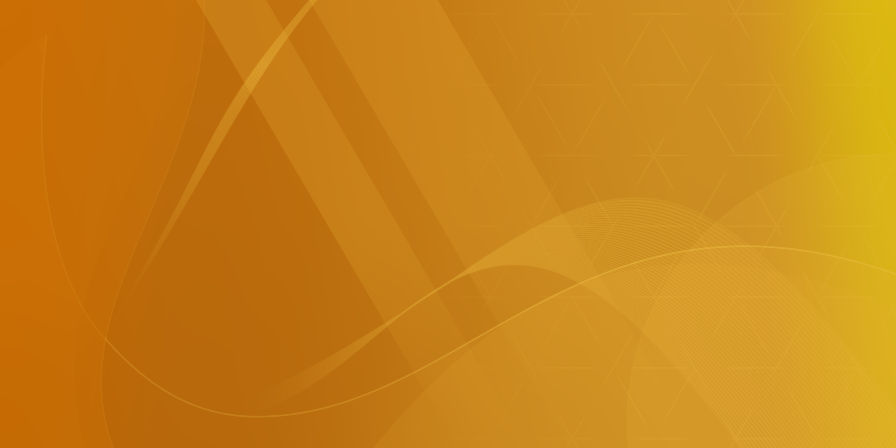
Write a Shadertoy shader that draws this background.

```glsl
const vec3 HIGHLIGHT = vec3(0.91, 0.68, 0.20);
const vec3 GOLD = vec3(0.92, 0.73, 0.24);
const vec3 ORANGE = vec3(0.84, 0.48, 0.03);

float fill(float dist, float px) {
    return 1.0 - smoothstep(-px, px, dist);
}

float stroke(float dist, float halfWidth, float px) {
    return 1.0 - smoothstep(halfWidth, halfWidth + px, abs(dist));
}

float between(float x, float lo, float hi, float px) {
    return fill(lo - x, px) * fill(x - hi, px);
}

// Height and slope at x of a cubic Bezier whose x always increases
vec2 curveAt(float x, vec2 a, vec2 b, vec2 c, vec2 d) {
    float t = 0.5;
    float stepSize = 0.25;
    vec2 q;
    for (int i = 0; i < 15; i++) {
        float s = 1.0 - t;
        q = s * s * s * a + 3.0 * s * s * t * b + 3.0 * s * t * t * c + t * t * t * d;
        t += q.x < x ? stepSize : -stepSize;
        stepSize *= 0.5;
    }
    float s = 1.0 - t;
    vec2 dir = s * s * (b - a) + 2.0 * s * t * (c - b) + t * t * (d - c);
    return vec2(q.y, dir.y / max(dir.x, 0.001));
}

float curveDist(vec2 p, vec2 a, vec2 b, vec2 c, vec2 d) {
    vec2 curve = curveAt(p.x, a, b, c, d);
    return (p.y - curve.x) / sqrt(1.0 + curve.y * curve.y);
}

// Fine strands spread evenly between two edges, with a faint body
float ribbon(float y, float edgeA, float edgeB, float count, float px) {
    float span = max(abs(edgeA - edgeB), 0.005);
    float lo = 0.5 * (edgeA + edgeB - span);
    float v = (y - lo) / span;
    float strandDist = (0.5 - abs(fract(v * count) - 0.5)) * span / count;
    float strand = stroke(strandDist, 0.0006, px);
    return between(y, lo, lo + span, px) * (0.3 + 0.7 * strand);
}

// Triangular lattice with rows of the given spacing
float lattice(vec2 p, float spacing, float px) {
    float lines = 0.0;
    for (int i = 0; i < 3; i++) {
        float angle = float(i) * 1.0472;
        float u = dot(p, vec2(sin(angle), cos(angle))) / spacing;
        float dist = (0.5 - abs(fract(u) - 0.5)) * spacing;
        float along = dot(p, vec2(cos(angle), -sin(angle))) / spacing;
        float dash = smoothstep(0.12, 0.3, abs(fract(along * 0.75) - 0.5));
        lines = max(lines, stroke(dist, 0.0008, px) * dash);
    }
    return lines;
}

vec3 background(vec2 p) {
    vec3 color = mix(vec3(0.765, 0.405, 0.01), vec3(0.735, 0.42, 0.045), smoothstep(0.0, 0.45, p.x));
    color = mix(color, vec3(0.80, 0.555, 0.13), smoothstep(0.45, 1.65, p.x));
    float glow = smoothstep(1.62, 2.0, p.x + 0.08 * (p.y - 0.8));
    color = mix(color, vec3(0.85, 0.71, 0.07), glow);
    return color * (0.975 + 0.04 * p.y);
}

void mainImage(out vec4 fragColor, in vec2 fragCoord) {
    vec2 p = fragCoord / iResolution.y;
    float px = 1.0 / iResolution.y;
    vec3 color = background(p);

    // Layered shapes on the left
    float leaf = curveDist(p.yx, vec2(0.245, 0.234), vec2(0.388, 0.104), vec2(0.661, 0.073), vec2(0.922, 0.104));
    float leafTop = p.y - 0.844 - 0.078 * pow(p.x / 0.104, 0.75);
    float leafMask = fill(leaf, px) * fill(leafTop, px) * smoothstep(0.1, 0.5, p.y);
    float wave = curveDist(p.yx, vec2(0.0, 0.253), vec2(0.323, 0.13), vec2(0.609, 0.469), vec2(1.0, 0.456));
    float innerWave = curveDist(p.yx, vec2(0.0, 0.19), vec2(0.4, 0.08), vec2(0.6, 0.39), vec2(1.0, 0.396));
    color = mix(color, ORANGE, 0.22 * fill(wave, px));
    color = mix(color, ORANGE, 0.10 * fill(innerWave, px));
    color = mix(color, ORANGE, 0.20 * leafMask);

    // Slanted bands
    float slant = p.x - 0.585 * (1.0 - p.y);
    float bands = between(slant, 0.4375, 0.594, px) + between(slant, 0.69, 0.977, px);
    bands += 0.25 * between(slant, 0.594, 0.69, px);
    color = mix(color, HIGHLIGHT, 0.25 * bands * smoothstep(-0.1, 0.55, p.y) * (1.0 - 0.35 * smoothstep(0.8, 1.4, p.x)));

    // Lattice fading in to the right
    color = mix(color, GOLD, 0.16 * smoothstep(0.8, 1.6, p.x) * lattice(p - vec2(0.0, 0.021), 0.158, px));

    // Arch and overlapping hills
    float arch = length(p - vec2(2.0, 0.057)) - 0.6;
    float longHill = curveDist(p, vec2(0.573, 0.07), vec2(1.042, 0.07), vec2(1.302, 0.635), vec2(2.0, 0.388));
    float lowHill = curveDist(p, vec2(0.833, 0.0), vec2(1.16, 0.40), vec2(1.50, 0.52), vec2(2.0, 0.31));
    color = mix(color, GOLD, 0.14 * fill(arch, px) + 0.08 * stroke(arch, 0.0006, px));
    color = mix(color, HIGHLIGHT, 0.15 * fill(longHill, px) * smoothstep(0.5, 1.2, p.x));
    color = mix(color, HIGHLIGHT, 0.13 * fill(lowHill, px) * step(0.833, p.x));

    // Twisted ribbon across the lower half
    vec2 twist = vec2(0.977, 0.354);
    float leftUpper = curveAt(p.x, vec2(0.52, 0.10), vec2(0.66, 0.15), vec2(0.84, 0.265), twist).x;
    float leftLower = curveAt(p.x, vec2(0.52, 0.07), vec2(0.70, 0.09), vec2(0.86, 0.29), twist).x;
    float rightUpper = curveAt(p.x, twist, vec2(1.406, 0.661), vec2(1.563, 0.661), vec2(2.0, 0.089)).x;
    float rightLower = curveAt(p.x, twist, vec2(1.25, 0.518), vec2(1.458, 0.336), vec2(2.0, -0.51)).x;
    bool isRight = p.x > twist.x;
    float upper = isRight ? rightUpper : leftUpper;
    float lower = isRight ? rightLower : leftLower;
    float ribbonFade = smoothstep(0.52, 0.95, p.x) * (0.27 + 0.2 * exp(-9.0 * abs(p.x - twist.x)));
    color = mix(color, GOLD, ribbonFade * ribbon(p.y, lower, upper, 42.0, px));

    // Narrow ribbon at the upper left
    float steepA = curveAt(p.y, vec2(0.245, 0.229), vec2(0.583, 0.456), vec2(0.792, 0.534), vec2(1.0, 0.708)).x;
    float steepB = curveAt(p.y, vec2(0.245, 0.229), vec2(0.688, 0.495), vec2(0.714, 0.443), vec2(1.0, 0.69)).x;
    float steepFade = smoothstep(0.245, 0.7, p.y) * (0.25 + 0.25 * exp(-8.0 * abs(p.y - 0.85)));
    color = mix(color, GOLD, steepFade * ribbon(p.x, steepA, steepB, 8.0, px));

    // Long bright outline
    float bend = curveDist(p, vec2(0.234, 0.245), vec2(0.326, 0.141), vec2(0.43, 0.07), vec2(0.573, 0.07));
    float outline = p.x > 0.573 ? stroke(longHill, 0.0008, px) : stroke(bend, 0.0008, px) * step(0.234, p.x);
    color = mix(color, GOLD, (0.25 + 0.25 * smoothstep(0.6, 1.5, p.x)) * outline);
    color = mix(color, HIGHLIGHT, 0.12 * stroke(leaf, 0.0006, px) * between(p.y, 0.245, 0.922, px));
    color = mix(color, HIGHLIGHT, 0.10 * stroke(wave, 0.0006, px));

    fragColor = vec4(color, 1.0);
}
```
